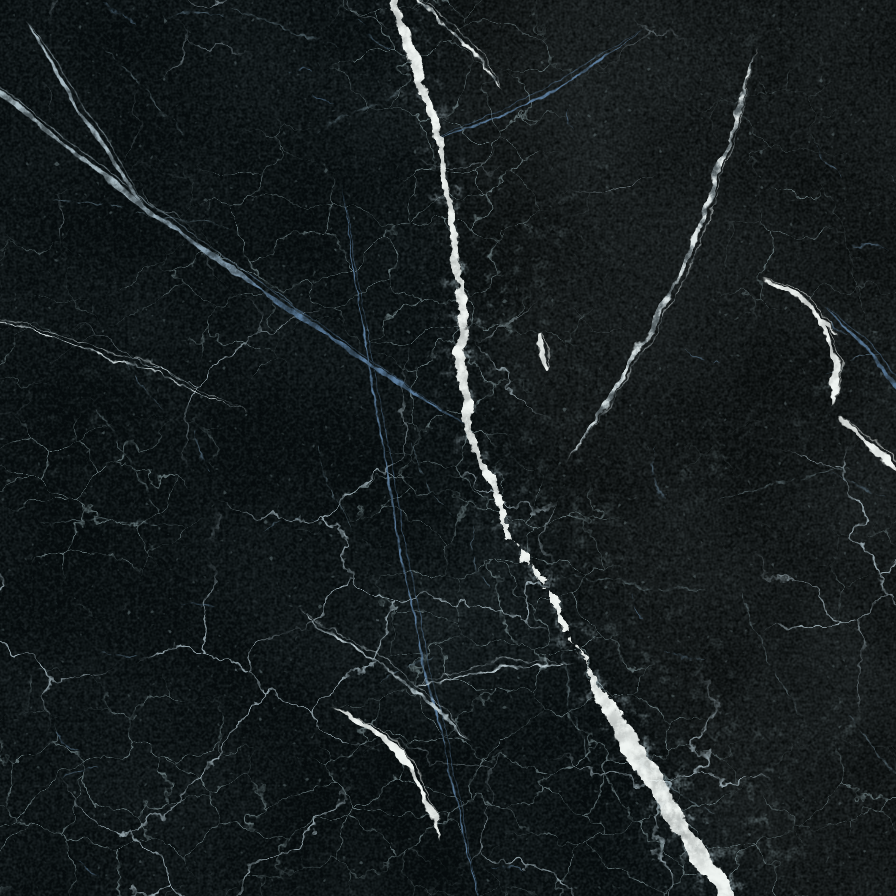
Write a Shadertoy shader that draws this texture.

```glsl
const vec3 DEEP = vec3(.022, .045, .05);
const vec3 SLATE = vec3(.145, .178, .188);
const vec3 ASH = vec3(.43, .5, .51);
const vec3 BLUE = vec3(.36, .49, .62);
const vec3 PALE = vec3(.67, .74, .77);
const vec3 WHITE = vec3(.94, .96, .95);

vec2 hash2(vec2 p) {
  vec3 q = fract(p.xyx * vec3(.1031, .103, .0973));
  q += dot(q, q.yzx + 33.33);
  return fract((q.xx + q.yz) * q.zy);
}

float corner(vec2 cell, vec2 offset) {
  return dot(hash2(cell) * 2. - 1., offset);
}

float gradientNoise(vec2 p) {
  vec2 i = floor(p), f = p - i, e = vec2(1, 0);
  vec2 u = f * f * f * (f * (f * 6. - 15.) + 10.);
  return mix(mix(corner(i, f), corner(i + e, f - e), u.x),
    mix(corner(i + e.yx, f - e.yx), corner(i + 1., f - 1.), u.x), u.y);
}

float fbm(vec2 p, int octaves) {
  float sum = 0., gain = .7;
  for (int i = 0; i < octaves; i++) {
    sum += gain * gradientNoise(p);
    p = mat2(1.6, 1.2, -1.2, 1.6) * p + 7.1;
    gain *= .55;
  }
  return sum;
}

vec2 warp(vec2 p, float frequency, float amount) {
  return p + amount * vec2(fbm(p * frequency, 3), fbm(p * frequency + 31.7, 3));
}

// Antialiased line coverage
float stroke(float d, float halfWidth) {
  float px = .8 / iResolution.y;
  return 1. - smoothstep(halfWidth - px, halfWidth + px, d);
}

// Bowed vein from ends.xy to ends.zw, tapered at both ends
float vein(vec2 p, vec4 ends, float bow, float halfWidth) {
  vec2 axis = ends.zw - ends.xy, q = p - ends.xy;
  float len = length(axis);
  axis /= len;
  float t = dot(q, axis) / len;
  float arch = max(4. * t * (1. - t), 0.);
  float across = dot(q, vec2(-axis.y, axis.x)) - bow * arch;
  return stroke(abs(across), halfWidth * sqrt(arch)) * smoothstep(0., .2, arch);
}

// Veins with a fine side strand; style holds bow and half width
float veins(vec2 p, float swell, vec4 ends[5], vec2 style[5]) {
  float cover = 0.;
  for (int i = 0; i < 5; i++) {
    float side = .6 * vein(p, ends[i], style[i].x + .007, .0006);
    cover = max(cover, max(side, vein(p, ends[i], style[i].x, style[i].y * swell)));
  }
  return cover;
}

// Distance to the trunk edge; z holds the half width
float trunkDistance(vec2 p) {
  vec3 path[8] = vec3[8](
    vec3(.434, 1.02, .005), vec3(.488, .846, .0042), vec3(.508, .74, .0036),
    vec3(.518, .53, .0048), vec3(.573, .4, .003), vec3(.65, .27, .001),
    vec3(.703, .167, .0115), vec3(.825, -.02, .0085));
  float best = 1.;
  for (int i = 0; i < 7; i++) {
    vec3 a = path[i], ab = path[i + 1] - a;
    float t = clamp(dot(p - a.xy, ab.xy) / dot(ab.xy, ab.xy), 0., 1.);
    best = min(best, distance(p, a.xy + ab.xy * t) - a.z - ab.z * t);
  }
  return best;
}

// Borders between scattered cells
float cracks(vec2 p, float scale, float halfWidth) {
  p *= scale;
  vec2 near = vec2(9), next = vec2(9);
  for (int k = 0; k < 9; k++) {
    vec2 cell = floor(p) + vec2(k % 3 - 1, k / 3 - 1);
    vec2 r = cell + hash2(cell) - p;
    if (length(r) < length(near)) { next = near; near = r; }
    else if (length(r) < length(next)) next = r;
  }
  float d = abs(dot(.5 * (near + next), normalize(next - near)));
  return stroke(d / scale, halfWidth);
}

void mainImage(out vec4 fragColor, in vec2 fragCoord) {
  vec2 p = fragCoord / iResolution.xy;
  vec2 rough = warp(p, 75., .006) - p;
  vec2 jagged = warp(p, 16., .014) + rough, gentle = warp(p, 9., .008) + .5 * rough;
  vec2 broken = warp(p, 13., .05) + 1.5 * rough;
  float shred = fbm(p * 65., 4), wear = smoothstep(-.3, .25, shred);
  float swell = clamp(.75 + 1.5 * fbm(p * 22. + 5., 3), .25, 1.5);
  float frayed = smoothstep(.16, .3, p.y) * (1. - smoothstep(.4, .5, p.y));
  float trunk = trunkDistance(jagged) + mix(.006, .014, frayed) * shred;
  float gap = max(trunk, 0.);
  float right = smoothstep(-.04, .12, p.x - .45 - .35 * (1. - p.y) * (1. - p.y));

  // Dark grainy stone
  float grain = gradientNoise(p * 330.) + .7 * gradientNoise(p * 160.);
  float cloud = fbm(p * 5. + 3., 5);
  vec3 col = mix(DEEP, SLATE, clamp(.26 + .5 * cloud + .75 * grain + .16 * right, 0., 1.6));
  col += vec3(.01, .001, -.004) * right;
  col = mix(col, ASH, .5 * smoothstep(.36, .65, gradientNoise(p * 150. + 9.)));

  // Mineral dust beside the trunk and in loose patches
  float lace = smoothstep(.02, .45, fbm(p * 52., 4)) * clamp(.65 + grain, 0., 1.);
  float halo = exp(-13. * gap) * right * (1. - smoothstep(.6, .85, p.y));
  float patches = smoothstep(.05, .45, fbm(p * 4.5 + 12., 3)) * (.3 + .4 * right);
  col = mix(col, ASH, .85 * lace * min(halo + patches, 1.));

  // Fractured hairline networks
  float lowerLeft = (1. - smoothstep(.3, .75, p.y)) * (1. - right);
  float mask = fbm(p * 4. + 21., 3) + .2 * lowerLeft;
  float fineMask = fbm(p * 5. + 57., 3) + .16 * lowerLeft + .5 * exp(-18. * gap);
  float net = smoothstep(0., .3, mask) * cracks(broken * vec2(1, 1.3), 5., .0011);
  float fineNet = smoothstep(.02, .35, fineMask) * cracks(broken * vec2(1, 1.4) + 3.7, 14., .0008);
  col = mix(col, PALE, mix(.35, .85, wear) * net);
  col = mix(col, ASH, mix(.25, .9, wear) * fineNet);

  // Scattered short threads
  for (int i = 0; i < 44; i++) {
    vec2 start = hash2(vec2(i, 5)), shape = hash2(vec2(i, 19));
    float angle = mix(-1.5, .5, shape.x);
    vec2 span = mix(.03, .19, shape.y * shape.y) * vec2(cos(angle), sin(angle));
    float thread = vein(jagged, vec4(start, start + span), .012 * (shape.x - .5), .0009);
    col = mix(col, mix(BLUE, ASH, shape.y), .6 * wear * thread);
  }

  // Long blue veins
  float blue = veins(gentle, swell, vec4[5](vec4(-.12, 1, .53, .52), vec4(.03, .98, .17, .76),
    vec4(.38, .8, .54, -.03), vec4(.48, .84, .72, .97), vec4(.92, .66, 1.03, .53)),
    vec2[5](vec2(-.018, .0034), vec2(-.006, .0024), vec2(-.012, .0013),
    vec2(-.012, .0017), vec2(.004, .0022)));
  vec3 tone = mix(PALE, BLUE, smoothstep(.05, .4, p.x + .3 * cloud));
  col = mix(col, tone, mix(.4, 1., wear) * blue);

  // Thin pale veins
  float pale = veins(jagged, swell, vec4[5](vec4(.33, .32, .53, .17), vec4(.46, .235, .64, .26),
    vec4(-.03, .65, .28, .54), vec4(.46, 1.01, .56, .9), vec4(.84, .95, .63, .48)),
    vec2[5](vec2(.008, .0018), vec2(.006, .0014), vec2(.004, .001),
    vec2(.004, .0018), vec2(.028, .0036)));
  col = mix(col, mix(PALE, WHITE, wear * p.y), mix(.4, 1., wear) * pale);

  // Bright calcite veins and the trunk
  float white = veins(jagged, swell, vec4[5](vec4(.85, .69, .935, .625), vec4(.91, .655, .932, .55),
    vec4(.94, .535, 1.03, .46), vec4(.37, .21, .49, .06), vec4(.605, .625, .61, .585)),
    vec2[5](vec2(.006, .0042), vec2(.006, .005), vec2(-.006, .0038),
    vec2(.026, .0042), vec2(0, .004)));
  white = max(white, stroke(trunk, 0.)) * mix(1., .65, wear * (1. - swell / 1.5));
  col = mix(col, PALE, .7 * lace * exp(-70. * gap));
  fragColor = vec4(mix(col, WHITE, white), 1);
}
```
